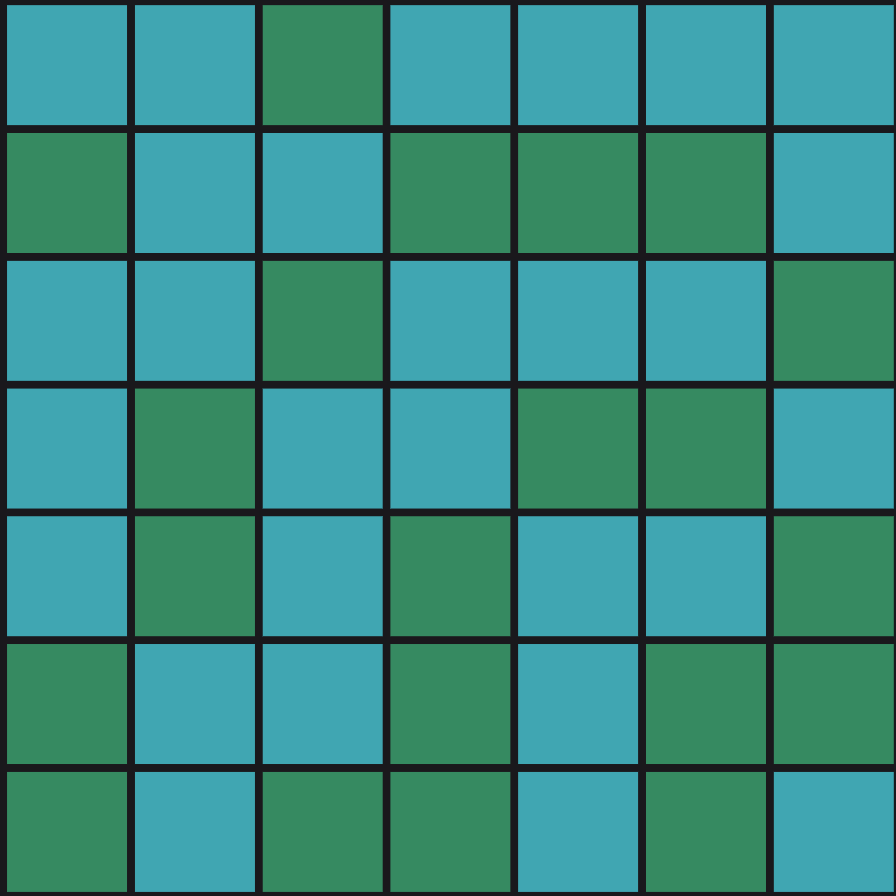
This pattern is drawn by a WebGL 1 fragment shader. Its source:

```glsl
precision highp float;

uniform vec2 u_resolution;

#define TILE_PITCH 0.1426
#define GRID_ORIGIN vec2(0.0036, 0.0003)
#define LINE_WIDTH 0.0087
#define TEAL vec3(0.25, 0.65, 0.70)
#define GREEN vec3(0.21, 0.54, 0.38)
#define GROUT vec3(0.10, 0.095, 0.11)
#define WAVE_CENTER vec2(7.0, 0.0)
#define WAVE_STRETCH_SQ 1.4
#define WAVE_PERIOD 2.22
#define WAVE_START 2.265
#define BAND_WIDTH 0.819
#define BAND_TAPER 0.0522

// 1 where a tile falls on a ring of an elliptical wave, else 0
float greenTile(vec2 cell) {
  vec2 d = cell - WAVE_CENTER;
  float radius = sqrt(d.x * d.x + WAVE_STRETCH_SQ * d.y * d.y);
  float halfPeriod = 0.5 * WAVE_PERIOD;
  float ringDistance = abs(mod(radius - WAVE_START + halfPeriod, WAVE_PERIOD) - halfPeriod);
  return step(ringDistance, BAND_WIDTH - BAND_TAPER * radius);
}

// Coverage of the grid lines, smoothed over one pixel
float gridLines(vec2 grid, float pixel) {
  vec2 toLine = (0.5 - abs(fract(grid) - 0.5)) * TILE_PITCH;
  float edge = min(toLine.x, toLine.y) - 0.5 * LINE_WIDTH;
  return 1.0 - smoothstep(-0.5 * pixel, 0.5 * pixel, edge);
}

void main() {
  vec2 uv = gl_FragCoord.xy / u_resolution;
  float pixel = 1.0 / min(u_resolution.x, u_resolution.y);
  vec2 grid = (uv - GRID_ORIGIN) / TILE_PITCH;

  vec3 color = mix(TEAL, GREEN, greenTile(floor(grid)));
  color = mix(color, GROUT, gridLines(grid, pixel));
  gl_FragColor = vec4(color, 1.0);
}
```
